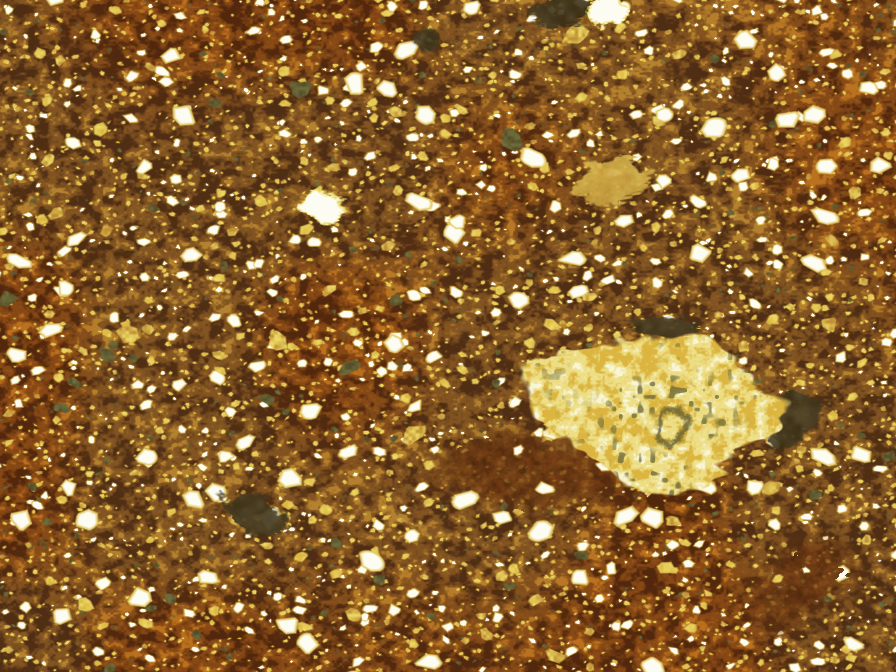
A WebGL 1 fragment shader for this texture:

```glsl
precision highp float;
uniform vec2 u_resolution;

const vec3 UMBER = vec3(0.31, 0.18, 0.08);
const vec3 BROWN = vec3(0.51, 0.33, 0.13);
const vec3 OCHRE = vec3(0.74, 0.54, 0.19);
const vec3 GOLD = vec3(0.86, 0.71, 0.25);
const vec3 STRAW = vec3(0.93, 0.86, 0.40);
const vec3 WHITE = vec3(0.99, 0.99, 0.95);
const vec3 OLIVE = vec3(0.43, 0.42, 0.23);
const vec3 DARK = vec3(0.22, 0.18, 0.08);
const vec3 RUST = vec3(0.40, 0.20, 0.06);

float hash(vec2 p) {
  return fract(sin(dot(p, vec2(127.1, 311.7))) * 43758.5);
}

float noise(vec2 p) {
  vec2 i = floor(p), f = fract(p);
  f = f * f * (3.0 - 2.0 * f);
  return mix(mix(hash(i), hash(i + vec2(1.0, 0.0)), f.x),
             mix(hash(i + vec2(0.0, 1.0)), hash(i + 1.0), f.x), f.y);
}

float fbm(vec2 p) {
  float sum = 0.0, amp = 0.5;
  for (int i = 0; i < 3; i++) {
    sum += amp * noise(p);
    p = p * 2.03 + 17.3;
    amp *= 0.62;
  }
  return sum;
}

vec2 rotate(vec2 p, float a) {
  return vec2(cos(a) * p.x + sin(a) * p.y, cos(a) * p.y - sin(a) * p.x);
}

float cover(float d, float soft) {
  return 1.0 - smoothstep(-soft, soft, d);
}

// Rounded irregular polygon
float facets(vec2 q, float radius, vec2 id) {
  float d = length(q) - radius * 1.12;
  for (int k = 0; k < 6; k++) {
    float n = float(k);
    float a = 1.047 * (n + 0.7 * hash(id + n * 3.1));
    float reach = radius * mix(0.7, 1.15, hash(id + n * 5.7 + 2.0));
    d = max(d, dot(q, vec2(cos(a), sin(a))) - reach);
  }
  return d;
}

// Ellipse with a ragged edge
float blob(vec2 p, vec2 center, vec2 radii, float angle, float ragged) {
  vec2 q = rotate(p - center, angle) / radii;
  float wobble = noise(q * 2.2 + center * 31.0) + 0.35 * noise(q * 9.0 + 5.0) - 0.67;
  return (length(q) - 1.0 + ragged * wobble) * min(radii.x, radii.y);
}

// Scattered mineral grains; brightness shifts them from gold to white
vec3 grains(vec3 col, vec2 p, float cell, float density, float radius, float brightness, float seed) {
  vec2 base = floor(p / cell);
  for (int j = -1; j <= 1; j++) {
    for (int i = -1; i <= 1; i++) {
      vec2 id = base + vec2(float(i), float(j));
      vec2 key = id + seed;
      if (hash(key + 0.37) > density) continue;
      vec2 jitter = vec2(hash(key + 11.3), hash(key + 23.9));
      vec2 q = p - (id + 0.1 + 0.8 * jitter) * cell;
      if (length(q) > radius * 3.2) continue;
      float size = radius * mix(0.6, 1.45, pow(hash(key + 41.7), 1.6));
      q = rotate(q, 1.3 * (hash(key + 53.1) - 0.45));
      q *= mix(vec2(1.0), vec2(0.68, 1.25), hash(key + 67.7));
      float d = facets(q, size, key);
      float kind = hash(key + 79.3);
      float mottle = noise(p * 190.0 + seed);
      vec3 core = mix(GOLD, STRAW, mottle);
      core = mix(core, WHITE, step(1.0 - brightness, kind));
      vec3 rim = mix(OCHRE, STRAW, brightness);
      vec3 tint = mix(rim, core, smoothstep(0.0, 0.35, -d / size));
      if (kind < 0.10) tint = mix(DARK, OLIVE, 0.5 + 0.6 * mottle);
      else if (kind < 0.22) tint = mix(OCHRE, STRAW, mottle);
      col = mix(col, tint, cover(d, 0.0017));
    }
  }
  return col;
}

// Fine clay groundmass
vec3 groundmass(vec2 p) {
  float tone = fbm(p * vec2(62.0, 74.0)) + 0.12 * (noise(p * 7.0) - 0.5);
  vec3 col = mix(UMBER, BROWN, smoothstep(0.30, 0.58, tone));
  col = mix(col, OCHRE, 0.85 * smoothstep(0.60, 0.78, tone));
  return mix(col, col * vec3(1.04, 0.86, 0.62), smoothstep(0.35, 0.75, noise(p * 4.0 + 9.0)));
}

// Large pale crystalline fragment
vec3 fragment(vec3 col, vec2 p) {
  float d = blob(p, vec2(0.972, 0.392), vec2(0.182, 0.113), -0.08, 0.36);
  float speck = fbm(p * 75.0 + 40.0);
  vec3 tint = mix(GOLD, STRAW + vec3(0.0, 0.01, 0.12), smoothstep(0.32, 0.55, speck));
  tint = mix(tint, WHITE, 0.75 * smoothstep(0.58, 0.78, speck));
  float pits = smoothstep(0.66, 0.82, noise(p * 105.0)) * smoothstep(0.45, 0.75, noise(p * 17.0 + 3.0));
  tint = mix(tint, OLIVE, 0.8 * pits);
  float ring = abs(blob(p, vec2(1.0, 0.365), vec2(0.020, 0.026), -0.4, 0.5)) - 0.004;
  tint = mix(tint, OLIVE * 0.8, 0.75 * cover(ring, 0.004));
  return mix(col, tint, cover(d, 0.003));
}

void main() {
  vec2 p = gl_FragCoord.xy / u_resolution.y;
  vec3 col = groundmass(p);

  // Small grains, partly hidden by rusty clay
  col = grains(col, p, 0.012, 0.42, 0.0029, 0.10, 3.0);
  float clay = cover(blob(p, vec2(0.79, 0.30), vec2(0.13, 0.055), -0.1, 0.5), 0.025);
  clay += cover(blob(p, vec2(1.19, 0.13), vec2(0.08, 0.05), 0.5, 0.5), 0.025);
  vec3 rust = RUST * (0.65 + 0.7 * fbm(p * 90.0));
  col = mix(col, rust, 0.75 * min(clay, 1.0));
  col = grains(col, p, 0.026, 0.36 - 0.25 * min(clay, 1.0), 0.0060, 0.45, 47.0);
  col = grains(col, p, 0.060, 0.46 - 0.30 * min(clay, 1.0), 0.0112, 0.72, 91.0);

  // Dark opaque grains
  float dark = blob(p, vec2(1.178, 0.378), vec2(0.050, 0.036), 0.45, 0.5);
  dark = min(dark, blob(p, vec2(0.377, 0.237), vec2(0.047, 0.030), -0.3, 0.7));
  dark = min(dark, blob(p, vec2(0.835, 0.985), vec2(0.045, 0.022), 0.1, 0.6));
  dark = min(dark, blob(p, vec2(0.635, 0.940), vec2(0.018), 0.0, 0.3));
  dark = min(dark, blob(p, vec2(0.995, 0.515), vec2(0.045, 0.018), 0.0, 0.9));
  col = mix(col, DARK + 0.08 * noise(p * 80.0), 0.92 * cover(dark, 0.003));

  // Large single grains
  float tan1 = blob(p, vec2(0.91, 0.73), vec2(0.056, 0.031), 0.15, 0.6);
  col = mix(col, mix(OCHRE, STRAW, 0.15 + 0.6 * fbm(p * 60.0)), 0.9 * cover(tan1, 0.003));
  col = fragment(col, p);
  float pale = blob(p, vec2(0.481, 0.692), vec2(0.037, 0.023), -0.1, 0.5);
  pale = min(pale, blob(p, vec2(0.905, 0.985), vec2(0.030, 0.024), 0.2, 0.5));
  col = mix(col, mix(STRAW, WHITE, smoothstep(0.0, 0.005, -pale)), cover(pale, 0.002));

  gl_FragColor = vec4(col, 1.0);
}
```
